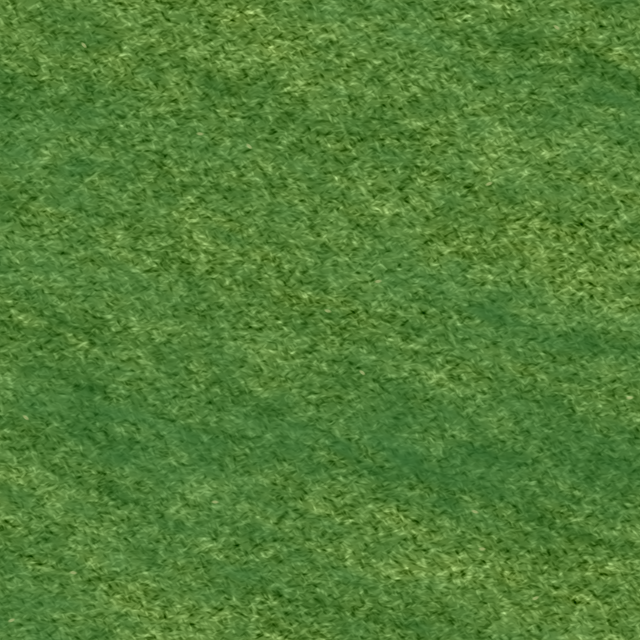
Reproduce this texture procedurally as a WebGL 1 fragment shader.

```glsl
precision highp float;
// Mown lawn: short grass blades over soft, slanted mowing bands and creases.
// Every layer is cellular stroke noise: jittered cells each hold one smooth
// elliptical stroke with a random angle and a random light or dark tone.
uniform vec2 u_resolution;

const vec3 GRASS_MEAN = vec3(0.331, 0.495, 0.220);
const vec3 TONE_AXIS = vec3(1.0, 1.0, 0.93);
const vec3 WARM_SHIFT = vec3(0.022, 0.0, -0.022);
const vec3 DRY_STRAW = vec3(0.70, 0.74, 0.50);
const float MOW_ANGLE = -0.29;

float hash(vec2 cell, float seed) {
  vec3 q = fract(vec3(cell.xyx) * vec3(0.1031, 0.1030, 0.0973) + seed * 0.137);
  q += dot(q, q.yzx + 33.33);
  return fract((q.x + q.y) * q.z);
}

// Coordinates of v along and across a direction.
vec2 turn(vec2 v, float angle) {
  float c = cos(angle), s = sin(angle);
  return vec2(c * v.x + s * v.y, c * v.y - s * v.x);
}

vec2 jitter(vec2 cell, float seed) {
  return 0.15 + 0.7 * vec2(hash(cell, seed), hash(cell, seed + 1.0));
}

// Sum of signed strokes, centred on zero.
float strokes(vec2 p, vec2 radius, float angle, float spread, float seed) {
  vec2 base = floor(p);
  float sum = 0.0;
  for (int j = -1; j <= 1; j++) {
    for (int i = -1; i <= 1; i++) {
      vec2 cell = base + vec2(float(i), float(j));
      float lean = angle + spread * (2.0 * hash(cell, seed + 2.0) - 1.0);
      vec2 d = turn(p - cell - jitter(cell, seed), lean) / radius;
      float body = max(0.0, 1.0 - dot(d, d));
      sum += (2.0 * hash(cell, seed + 3.0) - 1.0) * body * body;
    }
  }
  return sum;
}

// Faint dark lines left between mowing lanes, broken up along their length.
float creases(vec2 lane) {
  float wobble = 0.006 * sin(lane.x * 9.0) + 0.003 * sin(lane.x * 23.0 + 1.0);
  float row = (lane.y + wobble - 0.648) / 0.23 + 0.5;
  float offset = (fract(row) - 0.5) * 0.23;
  float phase = 6.28 * hash(vec2(floor(row), 4.0), 5.0);
  float strength = 0.5 + 0.35 * sin(lane.x * 7.0 + phase)
                 + 0.15 * sin(lane.x * 31.0);
  return strength * exp(-offset * offset / 0.00009);
}

// Sparse pale flecks of dry grass.
float flecks(vec2 p, float seed) {
  vec2 cell = floor(p);
  float present = step(0.84, hash(cell, seed + 2.0));
  float lean = 1.4 * hash(cell, seed + 3.0) - 0.9;
  vec2 d = turn(p - cell - jitter(cell, seed), lean) / vec2(0.085, 0.04);
  return present * (1.0 - smoothstep(0.3, 1.0, length(d)));
}

void main() {
  vec2 p = gl_FragCoord.xy / min(u_resolution.x, u_resolution.y);
  vec2 lane = turn(p, MOW_ANGLE);
  lane.y += 0.004 * sin(lane.x * 17.0 + lane.y * 40.0);

  // Mowing bands, from broad to narrow.
  vec2 round_blob = vec2(1.05, 0.85);
  float broad = strokes(lane * vec2(2.6, 8.0) + 20.0, round_blob, 0.0, 0.3, 11.0);
  float streak = strokes(lane * vec2(7.0, 27.0) + 40.0, round_blob, 0.0, 0.3, 23.0);
  float tuft = strokes(lane * vec2(24.0, 42.0) + 60.0, round_blob, 0.0, 0.5, 37.0);

  // Individual blades at two sizes.
  vec2 blade = vec2(1.1, 0.46);
  float coarse = strokes(p * vec2(100.0, 112.0) + 80.0, blade, -0.25, 1.0, 41.0);
  float fine = strokes(p * vec2(160.0, 180.0) + 90.0, blade, -0.2, 1.1, 53.0);

  float contrast = 1.0 + 0.3 * broad + 0.3 * tuft;
  float tone = contrast * (0.135 * coarse + 0.125 * fine);
  tone += 0.030 * broad + 0.028 * streak + 0.030 * tuft;
  tone -= 0.065 * creases(lane);

  vec3 color = GRASS_MEAN + TONE_AXIS * tone;
  color += WARM_SHIFT * (broad + 0.6 * tuft);
  color = mix(color, DRY_STRAW, 0.7 * flecks(p * 11.0 + 7.0, 67.0));
  gl_FragColor = vec4(clamp(color, 0.0, 1.0), 1.0);
}
```
